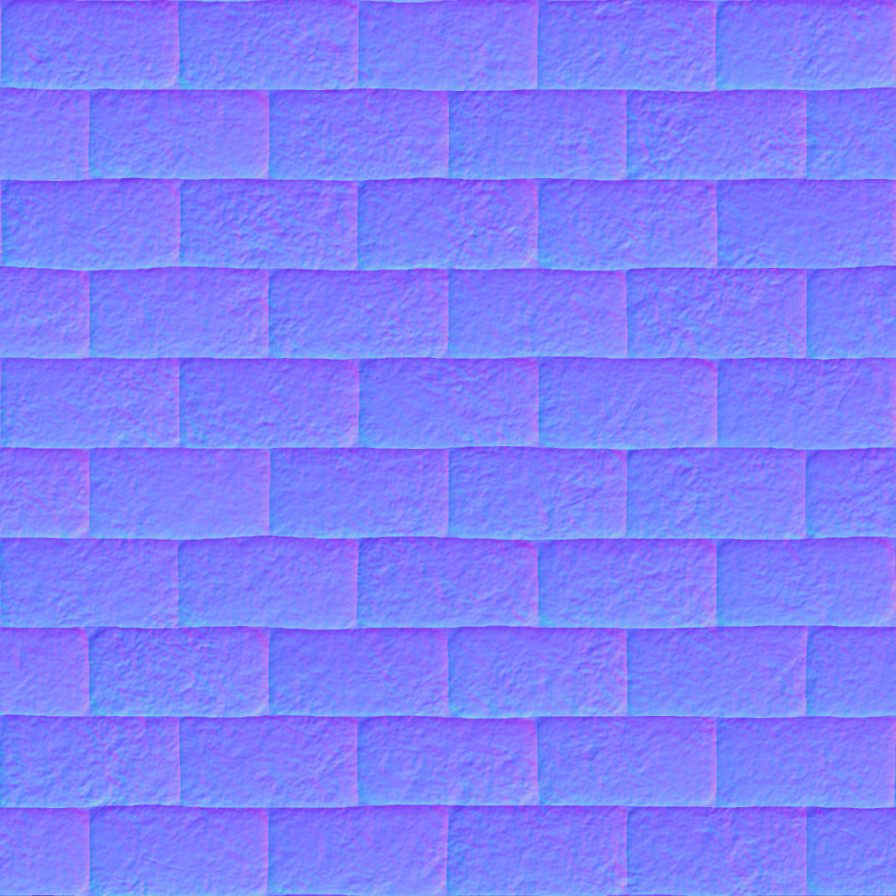
Give the GLSL for this texture map, as a three.js fragment shader.

```glsl
// Tangent-space normal map of a running-bond wall of worn, pillowed stone blocks.
// Each block is a rounded box with soft bevels, rough grain and a few cracks;
// its height is differenced into a normal and encoded with green pointing down.

varying vec2 vUv;

const vec2  GRID = vec2(5.0, 10.0);          // blocks across, courses up
const vec2  JOINT_WANDER = vec2(0.004, 0.006);
const vec2  GAP_RANGE = vec2(0.0002, 0.0016);
const vec2  CORNER_RANGE = vec2(0.003, 0.031);
const float EDGE_BOW = 0.0022;               // how far the ends of an edge draw in
const vec2  PILLOW_SLOPE = vec2(0.055, 0.095);
const float BLOCK_TILT = 0.04;
const float BEVEL_WIDTH = 0.0085;
const float BEVEL_SLOPE = 0.17;
const float LIP_WIDTH = 0.0028;
const float LIP_SLOPE = 0.22;
const float GRAIN_SCALE = 34.0;
const float GRAIN_SLOPE = 0.056;
const float CRACK_CHANCE = 0.3;
const float CRACK_WIDTH = 0.0018;
const float CRACK_DEPTH = 0.00032;
const float STEP = 0.0007;                   // spacing of height differences
const float SOFTEN = 0.0005;                 // offset of smoothing samples

vec2 hash2(vec2 p) {
  vec3 q = fract(vec3(p.xyx) * vec3(0.1031, 0.1030, 0.0973));
  q += dot(q, q.yzx + 33.33);
  return fract((q.xx + q.yz) * q.zy);
}

float cornerDot(vec2 cell, vec2 offset, vec2 f, float period) {
  vec2 g = hash2(mod(cell + offset, period) + period) * 2.0 - 1.0;
  return dot(g, f - offset);
}

// Gradient noise that tiles over the unit square.
float noise(vec2 p, float period) {
  p *= period;
  vec2 i = floor(p), f = p - i;
  vec2 u = f * f * f * (f * (f * 6.0 - 15.0) + 10.0);
  float low  = mix(cornerDot(i, vec2(0, 0), f, period), cornerDot(i, vec2(1, 0), f, period), u.x);
  float high = mix(cornerDot(i, vec2(0, 1), f, period), cornerDot(i, vec2(1, 1), f, period), u.x);
  return mix(low, high, u.y);
}

// Stone grain: octaves of near equal slope, the coarser ones creased.
float grain(vec2 p) {
  p += 0.006 * vec2(noise(p + 0.31, 19.0), noise(p + 0.73, 23.0));
  float sum = 0.0, freq = GRAIN_SCALE, slope = 0.75;
  for (int k = 0; k < 4; k++) {
    float n = noise(p + 0.17 * float(k), freq);
    float crease = k < 2 ? 0.5 : 0.15;
    sum += slope * mix(n, 0.25 - abs(n), crease) / freq;
    freq *= 1.8;
    freq = floor(freq);
    slope *= 1.22;
  }
  return sum * GRAIN_SLOPE * 1.8;
}

float roundedBox(vec2 p, vec2 halfSize, float radius) {
  vec2 q = abs(p) - halfSize + radius;
  return length(max(q, 0.0)) + min(max(q.x, q.y), 0.0) - radius;
}

// Edge profile, steepest at d = 0 and levelling off on both sides.
float shoulder(float d, float width) {
  float fall = exp(-abs(d) / width);
  return -width * (d < 0.0 ? fall : 2.0 - fall);
}

// A short wandering groove on some blocks.
float crack(vec2 local, vec2 p, vec2 id) {
  vec2 pick = hash2(id + 41.7), place = hash2(id + 87.3) - 0.5;
  float angle = (pick.y - 0.5) * 2.6;
  vec2 dir = vec2(cos(angle), sin(angle));
  vec2 q = local - place * vec2(0.12, 0.05);
  float across = dot(q, vec2(-dir.y, dir.x)) + 0.009 * noise(p, 37.0);
  float reach = 1.0 - smoothstep(0.015, 0.045, abs(dot(q, dir)));
  float groove = exp(-across * across / (CRACK_WIDTH * CRACK_WIDTH));
  return -CRACK_DEPTH * groove * reach * step(pick.x, CRACK_CHANCE);
}

float blockHeight(vec2 local, vec2 p, vec2 id, float roughness) {
  vec2 wear = hash2(id + 3.1), tilt = hash2(id + 19.4) - 0.5;
  vec2 halfSize = 0.5 / GRID - mix(GAP_RANGE.x, GAP_RANGE.y, wear.x);
  vec2 corner = hash2(id * 2.0 + step(0.0, local) + 60.5);
  float radius = mix(CORNER_RANGE.x, CORNER_RANGE.y, mix(corner.x, wear.y, 0.6));
  vec2 along = local * local / (halfSize * halfSize);
  float d = roundedBox(local, halfSize, radius);
  d += EDGE_BOW * wear.y * along.x * along.x * along.y;
  float h = dot(-0.5 * PILLOW_SLOPE / halfSize, local * local);
  h += dot(tilt, local) * BLOCK_TILT;
  h += BEVEL_SLOPE * mix(0.65, 1.3, wear.y) * shoulder(d, BEVEL_WIDTH);
  h += LIP_SLOPE * shoulder(d, LIP_WIDTH);
  return h + roughness * grain(p) + crack(local, p, id);
}

vec3 wallNormal(vec2 p) {
  // Wandering joints, then the block under this point.
  vec2 w = p + JOINT_WANDER * vec2(noise(p + 0.037, 10.0), noise(p + 0.063, 10.0));
  float row = floor(w.y * GRID.y);
  float shift = 0.5 * mod(row + 1.0, 2.0);
  float col = floor(w.x * GRID.x + shift);
  vec2 id = mod(vec2(col, row), GRID);
  vec2 local = w - (vec2(col - shift, row) + 0.5) / GRID;
  float patchy = smoothstep(-0.35, 0.35, noise(p + 0.21, 13.0));
  float roughness = mix(0.7, 1.25, patchy) * mix(0.8, 1.15, hash2(id + 7.9).x);

  vec2 e = vec2(STEP, 0.0);
  float h = blockHeight(local, p, id, roughness);
  float hx = blockHeight(local + e.xy, p + e.xy, id, roughness);
  float hy = blockHeight(local + e.yx, p + e.yx, id, roughness);
  return normalize(vec3(h - hx, h - hy, STEP));
}

void main() {
  vec3 n = vec3(0.0);
  for (int k = 0; k < 4; k++) {
    vec2 side = vec2(mod(float(k), 2.0), floor(float(k) * 0.5)) * 2.0 - 1.0;
    n += wallNormal(vUv + side * SOFTEN);
  }
  n = normalize(n);
  gl_FragColor = vec4(0.5 + 0.5 * vec3(n.x, -n.y, n.z), 1.0);
}
```
